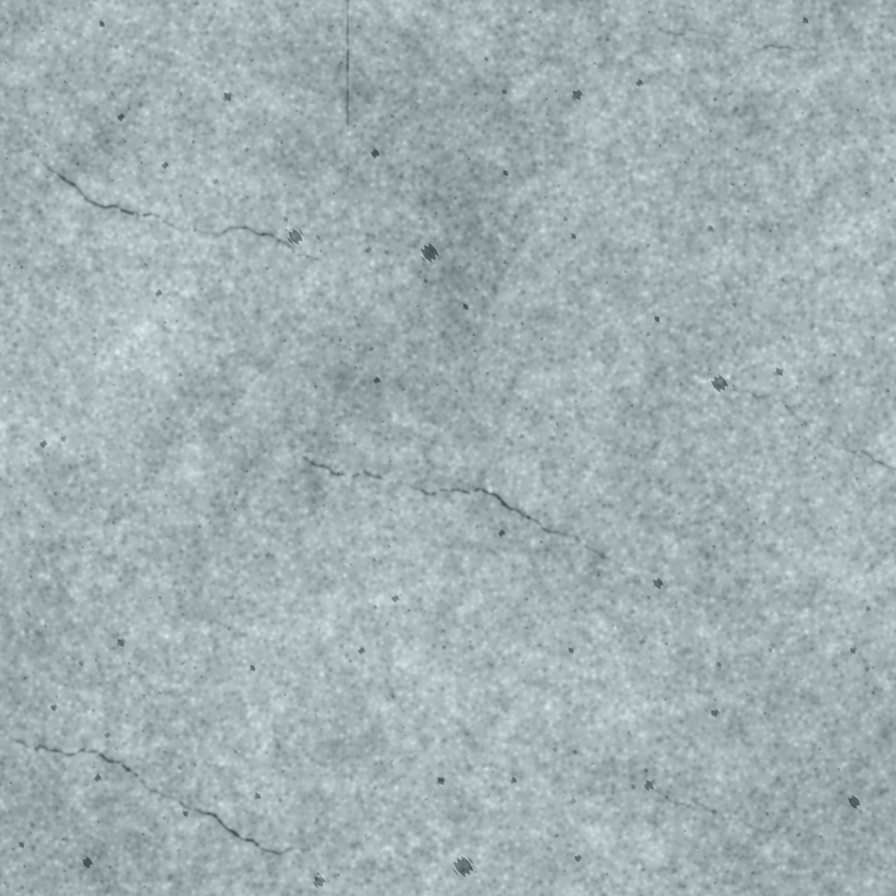
This texture is drawn by a WebGL 1 fragment shader. Its source:

```glsl
precision highp float;
// Weathered blue-grey concrete: a warped-sine cloud tone under cellular grain,
// with sparse pores, a faint wedge-shaped stain, one hairline, and cracks that
// run down to the right along layered sines.

uniform vec2 u_resolution;

const vec3 CONCRETE = vec3(0.634, 0.696, 0.706);
const float CLOUD_TONE = 0.030;
const float GRAIN_CELLS = 190.0;    // finest grain cells across the canvas
const float GRAIN_TONE = 0.090;
const float PORE_TONE = 0.27;
const float CRACK_TONE = 0.26;
const float CRACK_WIDTH = 0.0021;
const float CRACK_SLOPE = 0.36;
const float STAIN_TONE = 0.045;
const float HAIRLINE_X = 0.388;
const float HAIRLINE_TONE = 0.15;

vec2 hash2(vec2 cell) {
  vec3 h = fract(cell.xyx * vec3(0.1031, 0.1030, 0.0973));
  h += dot(h, h.yzx + 33.33);
  return fract((h.xx + h.yz) * h.zy);
}

// Broad mottling from rotated, warped sine layers.
float clouds(vec2 p) {
  float sum = 0.0;
  float amp = 1.0;
  p = p * 6.0 + vec2(1.7, 4.1);
  for (int i = 0; i < 4; i++) {
    p += 0.6 * sin(p.yx * 1.3 + float(i) * 2.1);
    sum += amp * sin(p.x) * sin(p.y);
    p = mat2(1.42, 1.11, -1.11, 1.42) * p;
    amp *= 0.75;
  }
  return sum;
}

// Soft light and dark blobs, one per jittered cell.
float blobs(vec2 p) {
  vec2 cell = floor(p);
  float sum = 0.0;
  for (int y = -1; y <= 1; y++) {
    for (int x = -1; x <= 1; x++) {
      vec2 c = cell + vec2(float(x), float(y));
      vec2 d = p - c - hash2(c);
      float weight = 2.0 * hash2(c + 57.0).x - 1.0;
      sum += weight * exp(-4.0 * dot(d, d));
    }
  }
  return sum;
}

float grain(vec2 p) {
  float sum = 0.0;
  float amp = 1.0;
  float cells = GRAIN_CELLS;
  for (int i = 0; i < 3; i++) {
    sum += amp * blobs(p * cells + float(i) * 19.0);
    cells *= 0.4;
    amp *= 0.61;
  }
  return sum;
}

// Round dark pits: a share of the cells holds one, and few are large.
float pores(vec2 p, float cells, float share, float smallest, float largest) {
  vec2 cell = floor(p * cells);
  vec2 centre = (cell + 0.2 + 0.6 * hash2(cell + 11.0)) / cells;
  vec2 pick = hash2(cell + 83.0);
  float radius = mix(smallest, largest, pow(pick.y, 5.0));
  float wobble = 1.0 + 0.2 * sin(dot(p, vec2(900.0, 700.0)));
  float pit = 1.0 - smoothstep(-0.0015, 0.0015, length(p - centre) * wobble - radius);
  return pit * step(pick.x, share);
}

float crackHeight(float x, float phase) {
  return -CRACK_SLOPE * x + 0.015 * sin(18.0 * x + phase)
    + 0.005 * sin(53.0 * x + 2.3 * phase) + 0.0022 * sin(137.0 * x + phase)
    + 0.0011 * sin(293.0 * x + 3.0 * phase);
}

float crack(vec2 p, vec2 start, float len, float phase) {
  vec2 q = p - start;
  float height = crackHeight(q.x, phase);
  float slope = (crackHeight(q.x + 0.001, phase) - height) / 0.001;
  float dist = abs(q.y - height) / sqrt(1.0 + slope * slope);
  float t = q.x / len;
  float ends = smoothstep(0.0, 0.3, t) * (1.0 - smoothstep(0.7, 1.0, t));
  float strength = ends * (0.68 + 0.32 * sin(31.0 * q.x + 2.0 * phase));
  float core = exp(-pow(dist / CRACK_WIDTH, 2.0));
  float halo = exp(-dist / (4.0 * CRACK_WIDTH));
  return strength * (core + 0.13 * halo);
}

// Three rows, each with a long crack on the left and a faint short one right.
float cracks(vec2 p) {
  float sum = 0.0;
  for (int i = 0; i < 3; i++) {
    float row = float(i);
    float odd = mod(row, 2.0);
    vec2 left = vec2(0.34 * odd - 0.06, 0.85 - 0.325 * row);
    vec2 right = vec2(0.70 + 0.07 * odd, 1.0 - 0.43 * row);
    sum += crack(p, left, 0.46, 1.0 + 1.9 * row);
    sum += 0.5 * crack(p, right, 0.23 + 0.08 * odd, 4.0 + 2.7 * row);
  }
  return sum;
}

// Damp wedge that narrows downward, crisp along its right edge.
float stain(vec2 p) {
  float rise = p.y - 0.54;
  float right = 0.505 + 0.42 * rise + 0.006 * sin(26.0 * p.y);
  float left = 0.46 + 0.008 * sin(19.0 * p.y);
  float inside = smoothstep(left - 0.012, left + 0.012, p.x);
  float soft = 0.004 + 0.06 * max(rise - 0.2, 0.0);
  inside *= 1.0 - smoothstep(right - soft, right + soft, p.x);
  return inside * smoothstep(0.0, 0.12, rise) * (0.6 + 0.4 * smoothstep(left, right, p.x));
}

void main() {
  vec2 p = gl_FragCoord.xy / u_resolution.y;
  float grit = grain(p);
  float tone = CLOUD_TONE * clouds(p) + GRAIN_TONE * grit - STAIN_TONE * stain(p);

  float pits = max(pores(p, 13.0, 0.20, 0.003, 0.010), 0.6 * pores(p, 52.0, 0.13, 0.0012, 0.003));
  float hairline = exp(-pow((p.x - HAIRLINE_X) / 0.0016, 2.0)) * smoothstep(0.74, 0.95, p.y);
  float broken = clamp(0.9 - 0.5 * grit, 0.4, 1.2);
  tone -= PORE_TONE * pits + broken * (CRACK_TONE * cracks(p) + HAIRLINE_TONE * hairline);

  gl_FragColor = vec4(CONCRETE + max(tone, -0.36), 1.0);
}
```
